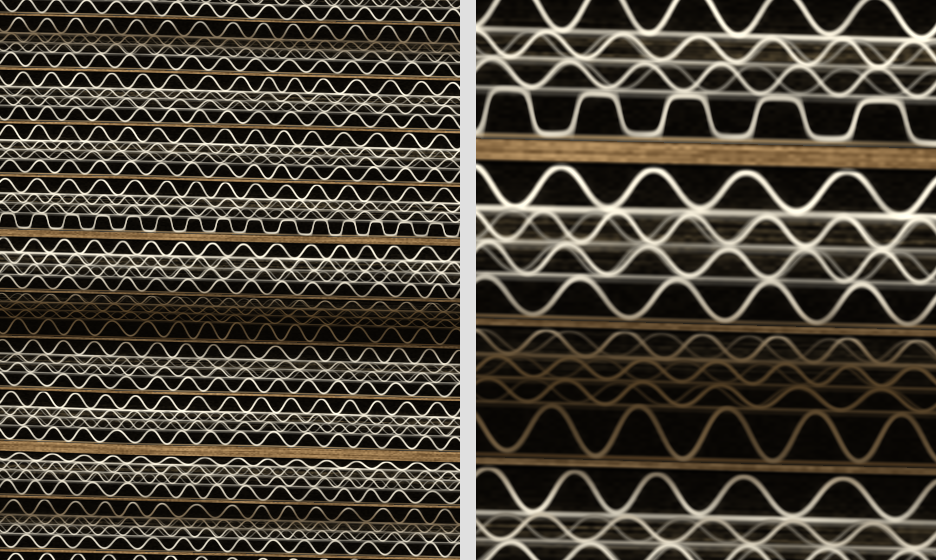
Left, the full canvas; right, a detail of the centre.
A Shadertoy shader for this texture:

```glsl
// Edge-on stack of corrugated cardboard: tilted sheets, each with four fluted
// layers (large, small, small, large) between pale liners and a tan seam.
// Sine flutes are drawn by distance; noise adds wear, haze and uneven light.

float hash(vec2 p) {
    p = fract(p * vec2(0.1031, 0.1137));
    p += dot(p, p.yx + 33.33);
    return fract((p.x + p.y) * p.x * 47.0);
}

float noise(vec2 p) {
    vec2 i = floor(p), f = fract(p);
    f = f * f * (3.0 - 2.0 * f);
    return mix(mix(hash(i), hash(i + vec2(1, 0)), f.x),
               mix(hash(i + vec2(0, 1)), hash(i + vec2(1, 1)), f.x), f.y);
}

float bump(float x, float center, float width) {
    float d = (x - center) / width;
    return exp(-d * d);
}

// Soft stroke coverage at distance d from its center line
float stroke(float d, float halfWidth) {
    float soft = max(0.0014, 0.8 / iResolution.y);
    return 1.0 - smoothstep(halfWidth - soft, halfWidth + soft, abs(d));
}

// Height of a flute, 0 to 1 across its layer; crush squares the arches
float flute(float x, float freq, float seed, float crush) {
    float wander = 0.35 * noise(vec2(x * 7.0, seed)) + hash(vec2(seed, 3.0));
    float w = sin(6.2832 * (x * freq + wander));
    w = tanh(crush * w) / tanh(crush);
    return 0.5 + w * (0.40 + 0.10 * noise(vec2(x * 14.0, seed + 9.0)));
}

// Distance to a flute, corrected for its slope
float fluteDistance(float x, float u, float h, float freq, float seed, float crush) {
    float w = flute(x, freq, seed, crush);
    float slope = (flute(x + 0.001, freq, seed, crush) - w) * h / 0.001;
    return (u - w) * h / sqrt(1.0 + slope * slope);
}

void mainImage(out vec4 fragColor, in vec2 fragCoord) {
    vec2 p = fragCoord / iResolution.y;
    const float period = 0.0955;

    // Tilted depth down the stack, with one sagging sheet
    float s = 1.0 - p.y - 0.024 * p.x + 0.003 * (noise(vec2(p.x * 4.0, p.y * 9.0)) - 0.5);
    s -= 0.016 * bump(s, 0.50, 0.07);
    float row = floor((s - 0.0234) / period);
    float t = fract((s - 0.0234) / period);
    bool squeezed = row == 5.0;

    // Light falls off in three recessed bands
    float light = 1.0 - 0.58 * bump(s, 0.535, 0.045) - 0.35 * bump(s, 0.595, 0.035)
                - 0.45 * bump(s, 0.058, 0.026) - 0.48 * bump(s, 0.91, 0.025);
    float streak = noise(vec2(p.x * 9.0, s * 520.0));
    float grain = noise(p * vec2(260.0, 420.0));

    // Dark gaps with faint fibre haze around the small flutes
    vec3 col = vec3(0.025, 0.018, 0.010) + vec3(0.03, 0.025, 0.015) * grain * light;
    float haze = bump(t, squeezed ? 0.25 : 0.48, 0.15);
    col += vec3(0.30, 0.26, 0.18) * haze * light * streak * (0.5 + 0.5 * grain);

    // Seam thickness sets where the first layer begins
    float seam = mod(row, 4.0) < 0.5 ? 0.04 + 0.019 * row : 0.05;
    float shift = squeezed ? 0.10 : 0.0;
    float edges[5] = float[5](seam + 0.015, 0.36 - shift, 0.53 - shift, 0.71 - shift, 0.98);

    for (int i = 0; i < 4; i++) {
        float top = edges[i], h = (edges[i + 1] - top) * period;
        float u = (t - top) * period / h;
        float seed = row * 7.0 + float(i) * 1.7 + 40.0;
        bool large = i == 3 || (i == 0 && !squeezed);
        float freq = large ? 18.2 : 20.5 + 4.0 * hash(vec2(seed, 5.0));
        float crush = row == 3.0 && i == 3 ? 2.6 : 0.5;

        // Upper layers catch more light than lower ones
        float glow = light * (i == 0 ? 1.05 : 0.86 + 0.14 * hash(vec2(seed, 1.0)));
        vec3 paper = mix(vec3(0.62, 0.46, 0.25), vec3(1.0, 0.97, 0.89),
                         smoothstep(0.25, 0.95, glow)) * (0.25 + 0.78 * glow);
        float wear = 0.72 + 0.28 * noise(vec2(p.x * 60.0, seed));

        // Second flute seen behind each small one
        if (!large) {
            float back = fluteDistance(p.x, u, h, freq * 0.9, seed + 21.0, 0.5);
            col = mix(col, paper * 0.62, 0.8 * wear * stroke(back, 0.0011));
        }

        // Liner below the layer, broken by streaks, with a blurred shadow side
        float liner = (t - edges[i + 1]) * period;
        float strength = i == 0 ? 1.0 : 0.75;
        float patchy = 0.50 + 0.50 * noise(vec2(p.x * 13.0, seed + 4.0));
        col = mix(col, paper * 0.5, 0.55 * patchy * stroke(liner - 0.0012, 0.0026));
        col = mix(col, paper * (i == 3 ? vec3(0.80, 0.67, 0.48) : vec3(0.96)),
                  strength * patchy * stroke(liner, i == 0 ? 0.0015 : 0.0010));

        // Front flute with a faint halo of torn fibre
        float d = fluteDistance(p.x, u, h, freq, seed, crush);
        col += paper * 0.12 * grain * exp(-abs(d) * 420.0);
        col = mix(col, paper, wear * stroke(d, large ? 0.0016 : 0.0013));
    }

    // Tan seam between sheets, streaked along its length
    vec3 tan1 = mix(vec3(0.40, 0.29, 0.16), vec3(0.78, 0.63, 0.43), 0.6 * streak + 0.4 * grain);
    float band = stroke((t - 0.5 * seam) * period, 0.5 * seam * period);
    col = mix(col, tan1 * (0.25 + 0.75 * light), band);
    col *= 1.0 - 0.7 * stroke((t - seam - 0.012) * period, 0.0008);

    fragColor = vec4(clamp(col, 0.0, 1.0), 1.0);
}
```
